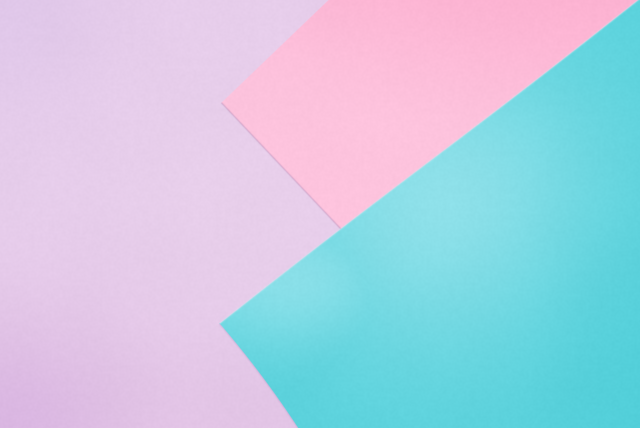
This background is drawn by a WebGL 2 fragment shader. Its source:

```glsl
#version 300 es
precision highp float;

uniform vec2 u_resolution;
out vec4 outColor;

const float TAU = 6.2831853;

vec2 hashGradient(vec2 cell) {
    vec2 q = fract(cell * vec2(0.1031, 0.1130));
    q += dot(q, q.yx + 33.33);
    float angle = TAU * fract((q.x + q.y) * q.x * 17.0);
    return vec2(cos(angle), sin(angle));
}

float gradientNoise(vec2 p) {
    vec2 cell = floor(p);
    vec2 f = p - cell;
    vec2 w = f * f * f * (f * (f * 6.0 - 15.0) + 10.0);
    float a = dot(hashGradient(cell), f);
    float b = dot(hashGradient(cell + vec2(1, 0)), f - vec2(1, 0));
    float c = dot(hashGradient(cell + vec2(0, 1)), f - vec2(0, 1));
    float d = dot(hashGradient(cell + vec2(1, 1)), f - vec2(1, 1));
    return mix(mix(a, b, w.x), mix(c, d, w.x), w.y);
}

// Signed distance to a cut edge, positive to the left of a -> b.
// bow bends the edge once, sway bends it into a slight S.
float edgeDistance(vec2 p, vec2 a, vec2 b, float bow, float sway) {
    vec2 along = normalize(b - a);
    float t = clamp(dot(p - a, along) / distance(a, b), 0.0, 1.0);
    float bend = bow * 4.0 * t * (1.0 - t) + sway * sin(TAU * t);
    return dot(p - a, vec2(-along.y, along.x)) + bend;
}

float glow(vec2 p, vec2 center, vec2 radius) {
    vec2 q = (p - center) / radius;
    return exp(-dot(q, q));
}

float coverage(float d, float pixel) {
    return smoothstep(-0.75 * pixel, 0.75 * pixel, d);
}

// Narrow band centred on an edge
float rim(float d, float width) {
    return exp(-d * d / (width * width));
}

vec3 lavenderPaper(vec2 p) {
    vec3 color = mix(vec3(0.885, 0.765, 0.898), vec3(0.902, 0.803, 0.920), smoothstep(0.0, 0.6, p.y));
    color = mix(color, vec3(0.912, 0.815, 0.920), 0.7 * glow(p, vec2(0.60, 0.52), vec2(0.35, 0.40)));
    color = mix(color, vec3(0.845, 0.700, 0.880), 0.8 * glow(p, vec2(0.0), vec2(0.25, 0.20)));
    return mix(color, vec3(0.865, 0.770, 0.910), 0.7 * glow(p, vec2(0.0, 1.0), vec2(0.25)));
}

vec3 pinkPaper(vec2 p) {
    float deepen = smoothstep(0.7, 1.15, p.y + 0.22 * (p.x - 0.8));
    return mix(vec3(0.992, 0.765, 0.867), vec3(0.988, 0.700, 0.822), deepen);
}

vec3 tealPaper(vec2 p) {
    vec3 color = vec3(0.345, 0.820, 0.860);
    float light = glow(p, vec2(1.03, 0.54), vec2(0.40, 0.36));
    light = max(light, 0.9 * glow(p, vec2(0.68, 0.35), vec2(0.28, 0.17)));
    color = mix(color, vec3(0.560, 0.880, 0.915), light);
    return mix(color, vec3(0.290, 0.800, 0.840), 0.5 * glow(p, vec2(1.5, 0.1), vec2(0.25, 0.40)));
}

void main() {
    vec2 p = gl_FragCoord.xy / u_resolution * vec2(1.5, 1.0);
    float pixel = 1.0 / u_resolution.y;

    // Sheet corners
    vec2 pinkTop = vec2(0.770, 1.0);
    vec2 pinkCorner = vec2(0.519, 0.760);
    vec2 pinkFoot = vec2(0.798, 0.466);
    vec2 tealTop = vec2(1.496, 1.0);
    vec2 tealCorner = vec2(0.515, 0.244);
    vec2 tealFoot = vec2(0.699, 0.0);

    float pinkUpper = edgeDistance(p, pinkTop, pinkCorner, 0.0, 0.0);
    float pinkLower = edgeDistance(p, pinkCorner, pinkFoot, 0.0, 0.0);
    float tealUpper = edgeDistance(p, tealTop, tealCorner, 0.0, -0.002);
    float tealLower = edgeDistance(p, tealCorner, tealFoot, -0.005, 0.0);
    float pinkMask = coverage(min(pinkUpper, pinkLower), pixel);
    float tealMask = coverage(min(tealUpper, tealLower), pixel);

    // Stacked sheets, with fine shadows and a pale cut edge
    vec3 color = mix(lavenderPaper(p), pinkPaper(p), pinkMask);
    float pinkShadow = rim(pinkLower, 0.0022) * coverage(pinkUpper, pixel);
    color = mix(color, vec3(0.760, 0.580, 0.740), 0.45 * pinkShadow);
    float tealShadow = rim(tealLower, 0.003) * coverage(tealUpper, pixel);
    color = mix(color, vec3(0.700, 0.620, 0.800), 0.4 * tealShadow);
    color = mix(color, tealPaper(p), tealMask);
    float paleCut = rim(tealUpper, 0.0025) * coverage(tealLower, pixel);
    color = mix(color, vec3(0.800, 0.900, 0.940), 0.4 * paleCut);

    // Paper fibre and soft unevenness
    float grain = 0.010 * gradientNoise(p * 150.0) + 0.008 * gradientNoise(p * 60.0);
    grain += 0.008 * gradientNoise(p * 6.0);
    outColor = vec4(color + grain, 1.0);
}
```
